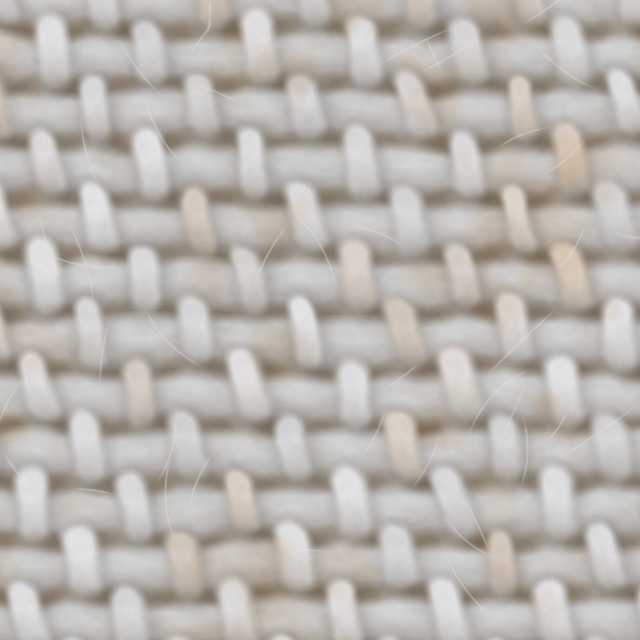
Reproduce this texture procedurally as a Shadertoy shader.

```glsl
// Soft off-white plain-weave cloth: about 12 warp columns by 11 weft rows, with stray fibres.

const float PI = 3.14159;
const vec2 CELL = vec2(0.082, 0.0885);   // thread spacing, canvas units
const vec2 FIRST = vec2(0.075, 0.928);   // a crossing where warp is on top
const float SKEW = 0.035;                // lean of the warp columns
const float WEFT_DROP = 0.2;             // weft sits below the warp loops
const int FIBRES = 44;

const vec3 GAP = vec3(0.53, 0.48, 0.42);
const vec3 DEEP_WARP = vec3(0.67, 0.65, 0.62);
const vec3 WEFT_SHADE = vec3(0.68, 0.66, 0.64);
const vec3 WEFT_LIGHT = vec3(0.81, 0.81, 0.81);
const vec3 LOOP_SHADE = vec3(0.75, 0.74, 0.73);
const vec3 LOOP_LIGHT = vec3(0.88, 0.88, 0.89);
const vec3 TAN = vec3(0.97, 0.92, 0.86);
const vec3 FIBRE = vec3(0.89, 0.87, 0.84);

float hash(vec2 p) {
    return fract(sin(dot(p, vec2(127.1, 311.7))) * 43758.5);
}

vec2 hash2(vec2 p) {
    return vec2(hash(p), hash(p + 37.3));
}

float noise(vec2 p) {
    vec2 i = floor(p), f = fract(p);
    f = f * f * (3.0 - 2.0 * f);
    return mix(mix(hash(i), hash(i + vec2(1, 0)), f.x),
               mix(hash(i + vec2(0, 1)), hash(i + vec2(1, 1)), f.x), f.y);
}

float fbm(vec2 p) {
    return 0.55 * noise(p) + 0.3 * noise(p * 2.1 + 7.0) + 0.15 * noise(p * 4.3 + 19.0);
}

// Canvas position to thread units, with uneven hand-spun wander
vec2 weaveCoords(vec2 uv) {
    vec2 g = uv - FIRST;
    g.x -= SKEW * g.y;
    g /= CELL;
    return g + 0.28 * (vec2(fbm(g * 0.7 + 3.0), fbm(g * 0.7 + 51.0)) - 0.5);
}

// Gaps and the sunken warp seen through them
vec3 backing(vec2 g) {
    float column = 0.5 + 0.5 * cos(2.0 * PI * g.x);
    float fill = 0.75 * column + 0.6 * (fbm(g * 0.8 + 90.0) - 0.4);
    return mix(GAP, DEEP_WARP, clamp(fill, 0.0, 1.0));
}

// Horizontal thread, swelling where it passes over a warp column
vec3 addWeft(vec3 base, vec2 g) {
    float row = floor(g.y + WEFT_DROP + 0.5);
    float y = g.y + WEFT_DROP - row;
    float over = 0.5 - 0.5 * cos(PI * (g.x + row));
    float radius = 0.37 + 0.06 * over + 0.09 * (noise(vec2(g.x * 0.9, row * 5.0)) - 0.5);
    float cover = 1.0 - smoothstep(radius - 0.17, radius + 0.1, abs(y));
    float light = smoothstep(-0.42, 0.12, y) * (0.62 + 0.38 * over);
    light += 0.35 * (fbm(vec2(g.x * 1.8 + y * 2.0, g.y * 5.0)) - 0.45);
    return mix(base, mix(WEFT_SHADE, WEFT_LIGHT, clamp(light, 0.0, 1.1)), cover);
}

// One raised warp loop, leaning to the upper left
vec3 addLoop(vec3 base, vec2 g, vec2 cell) {
    vec2 seed = hash2(cell + 11.0);
    vec2 q = g - cell - 0.14 * (seed - 0.5);
    q.x += (0.12 + 0.2 * seed.y) * q.y;
    float tall = q.y;
    q.y -= clamp(q.y, -0.42, 0.24 + 0.08 * seed.x);
    float width = 0.9 + 0.25 * hash(cell + 5.0);
    float d = length(q) / width;
    float shadow = 1.0 - smoothstep(0.22, 0.6, length(q - vec2(0.05, -0.06)));
    base *= 1.0 - 0.1 * shadow;
    float light = smoothstep(-0.65, 0.25, tall) * (1.0 - 0.9 * smoothstep(0.1, 0.4, d));
    light += 0.3 * (fbm(g * vec2(5.0, 2.0)) - 0.45);
    vec3 thread = mix(LOOP_SHADE, LOOP_LIGHT, clamp(light + 0.15, 0.0, 1.05));
    thread *= mix(vec3(1.0), TAN, smoothstep(0.65, 0.95, hash(cell + 23.0)));
    float cover = 1.0 - smoothstep(0.17, 0.39, d);
    cover *= smoothstep(-0.85, -0.35, tall) * (0.8 + 0.2 * seed.x);
    return mix(base, thread, cover);
}

// Coverage of one thin curved hair
float fibre(vec2 uv, float id) {
    vec2 seed = hash2(vec2(id, 4.7));
    float angle = PI * hash(vec2(id, 9.1));
    vec2 along = vec2(cos(angle), sin(angle));
    vec2 p = uv - seed;
    float t = dot(p, along);
    float reach = 0.03 + 0.06 * hash(vec2(id, 2.3));
    float bend = 7.0 * (hash(vec2(id, 6.9)) - 0.5);
    float d = abs(dot(p, vec2(-along.y, along.x)) - bend * t * t);
    return (1.0 - smoothstep(0.0004, 0.0026, d)) * (1.0 - smoothstep(0.4 * reach, reach, abs(t)));
}

void mainImage(out vec4 fragColor, in vec2 fragCoord) {
    vec2 uv = fragCoord / iResolution.xy;
    vec2 g = weaveCoords(uv);
    vec3 color = addWeft(backing(g), g);

    // Loops on alternate crossings
    vec2 home = floor(g + 0.5);
    for (int j = 1; j >= -1; j--)
        for (int i = -1; i <= 1; i++) {
            vec2 cell = home + vec2(i, j);
            if (mod(cell.x + cell.y, 2.0) < 0.5) color = addLoop(color, g, cell);
        }

    // Warm stains, loose hairs and fine fuzz
    color *= mix(vec3(1.0), TAN, 0.8 * smoothstep(0.52, 0.8, fbm(uv * 9.0 + 40.0)));
    for (int k = 0; k < FIBRES; k++)
        color = mix(color, FIBRE, 0.38 * fibre(uv, float(k)));
    color += 0.035 * (fbm(uv * 85.0) - 0.5);
    fragColor = vec4(clamp(color, 0.0, 1.0), 1.0);
}
```
